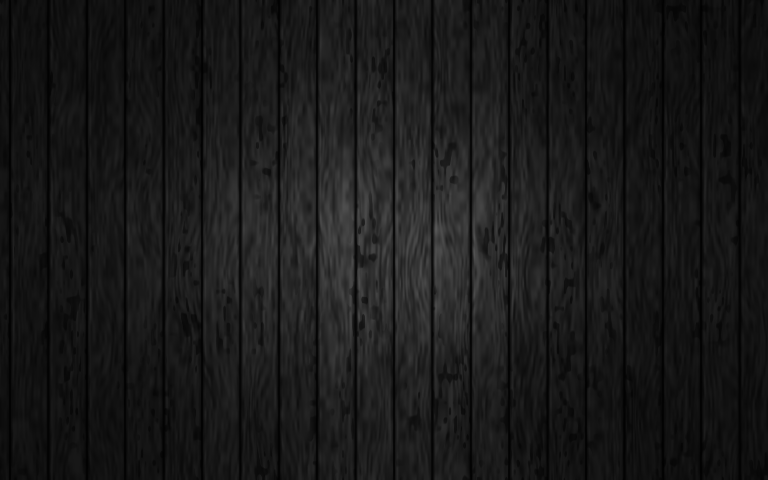
This texture is drawn by a Shadertoy shader. Its source:

```glsl
const float PLANKS = 20.0;          // planks across the tile
const float PLANK_SHIFT = 0.26;     // first joint, in plank widths
const float GROOVE_HALF = 0.028;    // half width of a joint, in plank widths
const float SHADOW_WIDTH = 0.10;    // soft shade beside a joint
const float GROOVE_LEVEL = 0.18;    // brightness left inside a joint
const float PLANK_VARIATION = 0.16;
const float FIBRE_CONTRAST = 0.55;
const float STREAK_CONTRAST = 0.40;
const float RING_CONTRAST = 0.08;
const float FLECK_DEPTH = 0.50;
const vec3 WOOD_DARK = vec3(0.052);
const vec3 WOOD_LIT = vec3(0.225);
const vec2 GLOW_FALLOFF = vec2(1.8, 1.1);
const float PI = 3.14159;

float hash(vec3 p) {
    p = fract(p * vec3(0.1031, 0.1030, 0.0973));
    p += dot(p, p.yzx + 33.33);
    return fract((p.x + p.y) * p.z);
}

// Value noise on a grid of cells; y wraps after grid.y rows
float noise(vec2 p, vec2 grid, float seed) {
    p *= grid;
    vec2 cell = floor(p);
    vec2 f = fract(p);
    f = f * f * (3.0 - 2.0 * f);
    float y0 = mod(cell.y, grid.y);
    float y1 = mod(cell.y + 1.0, grid.y);
    float low = mix(hash(vec3(cell.x, y0, seed)), hash(vec3(cell.x + 1.0, y0, seed)), f.x);
    float high = mix(hash(vec3(cell.x, y1, seed)), hash(vec3(cell.x + 1.0, y1, seed)), f.x);
    return mix(low, high, f.y);
}

// Relative brightness of the wood; p.x spans one plank, p.y the tile
float woodGrain(vec2 p, float plank) {
    float seed = plank * 7.0 + 1.0;
    float drift = noise(p, vec2(2.0, 7.0), seed);
    vec2 bent = vec2(p.x + 0.22 * (drift - 0.5), p.y);

    float fibre = noise(bent, vec2(17.0, 44.0), seed + 1.0) - 0.5;
    float streak = noise(bent, vec2(8.0, 12.0), seed + 2.0) - 0.5;
    float rings = sin(2.0 * PI * (5.0 * bent.x + 3.0 * drift));

    // Dark pores gathered in worn patches
    float worn = smoothstep(0.45, 0.80, noise(p, vec2(2.0, 6.0), seed + 3.0));
    float fleck = smoothstep(0.58, 0.82, noise(bent, vec2(11.0, 56.0), seed + 4.0));

    float tone = 1.0 + FIBRE_CONTRAST * fibre + STREAK_CONTRAST * streak + RING_CONTRAST * rings;
    tone += PLANK_VARIATION * (hash(vec3(plank, 3.0, 11.0)) - 0.5);
    return tone * (1.0 - FLECK_DEPTH * worn * fleck);
}

// Dark joint with a soft shoulder and a faint lit edge on its right
float jointShade(float across, float pixel) {
    float d = min(across, 1.0 - across);
    float core = smoothstep(GROOVE_HALF - 0.5 * pixel, GROOVE_HALF + 0.5 * pixel, d);
    float shoulder = mix(0.72, 1.0, smoothstep(GROOVE_HALF, SHADOW_WIDTH, d));
    float lip = 0.22 * smoothstep(0.05, 0.0, abs(across - 0.085));
    return mix(GROOVE_LEVEL, shoulder + lip, core);
}

void mainImage(out vec4 fragColor, in vec2 fragCoord) {
    vec2 uv = fragCoord / iResolution.xy;
    float x = uv.x * PLANKS - PLANK_SHIFT;
    float plank = mod(floor(x), PLANKS);
    float across = fract(x);
    float pixel = PLANKS / iResolution.x;

    // Periodic pool of light in the middle of the tile
    vec2 away = sin(PI * (uv - 0.5));
    float glow = exp(-dot(GLOW_FALLOFF, away * away));

    vec3 color = mix(WOOD_DARK, WOOD_LIT, glow);
    color *= woodGrain(vec2(across, uv.y), plank) * jointShade(across, pixel);
    fragColor = vec4(color, 1.0);
}
```
